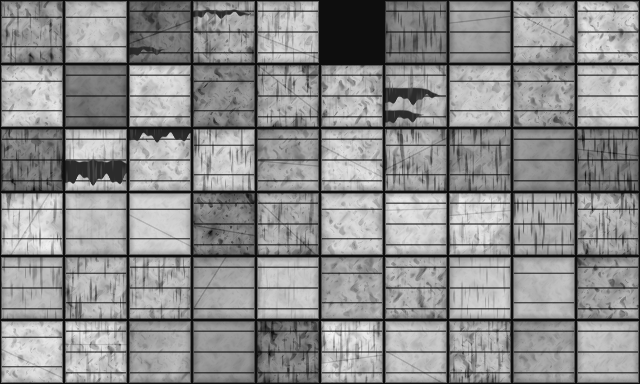
This pattern is drawn by a WebGL 1 fragment shader. Its source:

```glsl
precision highp float;
// Grey panel of square solar cells with busbars, stains, streaks and a few broken cells.

uniform vec2 u_resolution;

#define GRID vec2(10.0, 6.0)
#define GAP 0.016
#define GAP_TONE 0.055
#define DARKEST 0.53
#define BRIGHTEST 0.93
#define BAR_HALF 0.011
#define BAR_SHADE 0.62
#define CLOUD 0.38
#define STAIN 0.24
#define STREAK 0.30
#define BREAK_TONE 0.17

float hash(vec2 p) {
  vec3 q = fract(p.xyx * 0.1031);
  q += dot(q, q.yzx + 33.33);
  return fract((q.x + q.y) * q.z);
}

// Cellular noise: soft discs of random size and weight around jittered points
float blots(vec2 p) {
  vec2 base = floor(p);
  float sum = 0.0;
  for (int y = -1; y <= 1; y++) {
    for (int x = -1; x <= 1; x++) {
      vec2 n = base + vec2(float(x), float(y));
      vec2 center = n + 0.1 + 0.8 * vec2(hash(n), hash(n + 71.3));
      float size = mix(0.3, 1.0, hash(n + 13.7));
      sum += hash(n + 37.1) * (1.0 - smoothstep(0.0, size, distance(p, center)));
    }
  }
  return sum;
}

// 1 inside the chosen cell, counted from the top left
float at(vec2 id, float column, float row) {
  return step(distance(id, vec2(column, row)), 0.1);
}

// Jagged dark sliver that tapers out at x = reach
float shard(vec2 f, float mid, float halfHeight, float reach, float px) {
  float jag = 0.025 * sin(f.x * 17.0) + 0.012 * sin(f.x * 43.0 + 1.0);
  float taper = smoothstep(0.0, 0.45, reach - f.x);
  float d = abs(f.y - mid - jag) - halfHeight * taper * (1.0 + 9.0 * jag) + 0.025;
  return 1.0 - smoothstep(-px, px, d);
}

// Two or three evenly spaced horizontal conductors
float busbars(vec2 f, float count, float px) {
  float spacing = count > 2.5 ? 0.325 : 0.46;
  float t = (f.y - 0.5) / spacing + 0.5 * (count - 1.0);
  float d = abs(t - clamp(floor(t + 0.5), 0.0, count - 1.0)) * spacing;
  float ends = 1.0 - smoothstep(0.46, 0.475, abs(f.x - 0.5));
  return ends * (1.0 - smoothstep(BAR_HALF - 0.5 * px, BAR_HALF + 0.5 * px, d));
}

// Thin diagonal scratch with random slope and offset
float scratch(vec2 f, vec2 id, float px) {
  float angle = mix(0.5, 2.6, hash(id + 91.0));
  float d = abs(dot(f - 0.5, vec2(cos(angle), sin(angle))) - 0.5 * hash(id + 17.0) + 0.25);
  return step(0.72, hash(id + 53.0)) * (1.0 - smoothstep(0.003, 0.003 + px, d));
}

float cellSurface(vec2 f, vec2 id, float px) {
  float wear = hash(id + 5.0);
  float streaky = smoothstep(0.55, 1.0, hash(id + 29.0));
  streaky = max(streaky, at(id, 3.0, 2.0));

  // Base tone with a slight tilt across the cell
  float tone = mix(DARKEST, BRIGHTEST, hash(id + 3.0));
  tone = mix(tone, 0.5, max(at(id, 1.0, 1.0), at(id, 2.0, 0.0)));
  tone = mix(tone, 0.86, max(at(id, 1.0, 2.0), at(id, 3.0, 2.0)));
  tone += 0.14 * (hash(id + 61.0) - 0.5) * (f.x + f.y - 1.0);

  // Clouds, stains, grain and vertical streaks
  vec2 warp = 0.03 * sin(f.yx * 17.0 + id * 2.3) + 0.012 * sin(f.yx * 41.0 + f * 23.0);
  vec2 p = f + warp + id * 7.31 + 3.0;
  float clouds = 0.5 * blots(p * 3.5) + 0.3 * blots(p * 8.0) + 0.2 * blots(p * 21.0);
  float stains = smoothstep(0.4, 0.85, blots(p * vec2(9.0, 6.0) + 19.0));
  float specks = smoothstep(0.5, 0.9, blots(p * vec2(17.0, 14.0) + 47.0));
  float streaks = smoothstep(0.2, 0.8, blots((f + id * 5.7) * vec2(22.0, 2.5) + 9.0));
  tone -= CLOUD * mix(0.3, 1.0, wear) * clouds;
  tone -= STAIN * wear * (stains + 0.6 * specks);
  tone -= STREAK * streaky * streaks;
  tone -= 0.13 * scratch(f, id, px);

  // Busbars
  float count = hash(id + 83.0) < 0.68 ? 3.0 : 2.0;
  tone *= 1.0 - BAR_SHADE * busbars(f, count, px);

  // Broken areas
  float broken = at(id, 6.0, 1.0) * max(shard(f, 0.47, 0.12, 0.98, px),
                                       shard(f, 0.80, 0.10, 0.75, px));
  broken = max(broken, at(id, 1.0, 2.0) * shard(f, 0.66, 0.17, 1.3, px));
  broken = max(broken, at(id, 2.0, 2.0) * shard(f, 0.04, 0.13, 1.5, px));
  broken = max(broken, at(id, 2.0, 0.0) * shard(f, 0.78, 0.07, 0.75, px));
  broken = max(broken, at(id, 3.0, 0.0) * shard(f, 0.20, 0.06, 1.1, px));
  return mix(tone, BREAK_TONE + 0.1 * streaks, broken);
}

void main() {
  vec2 uv = gl_FragCoord.xy / u_resolution;
  vec2 g = vec2(uv.x, 1.0 - uv.y) * GRID;
  vec2 id = floor(g);
  vec2 f = fract(g);
  float px = GRID.x / u_resolution.x;

  // Soft dark frame, shaded rim, and one dead cell
  vec2 inset = min(f, 1.0 - f);
  float edge = min(inset.x, inset.y);
  float face = smoothstep(GAP - 0.5 * px, GAP + max(px, 0.02), edge);
  face *= 1.0 - at(id, 5.0, 0.0);
  float rim = mix(0.82, 1.0, smoothstep(0.02, 0.13, edge));
  float tone = mix(GAP_TONE, cellSurface(f, id, px) * rim, face);
  gl_FragColor = vec4(vec3(clamp(tone, 0.04, 0.95)), 1.0);
}
```
